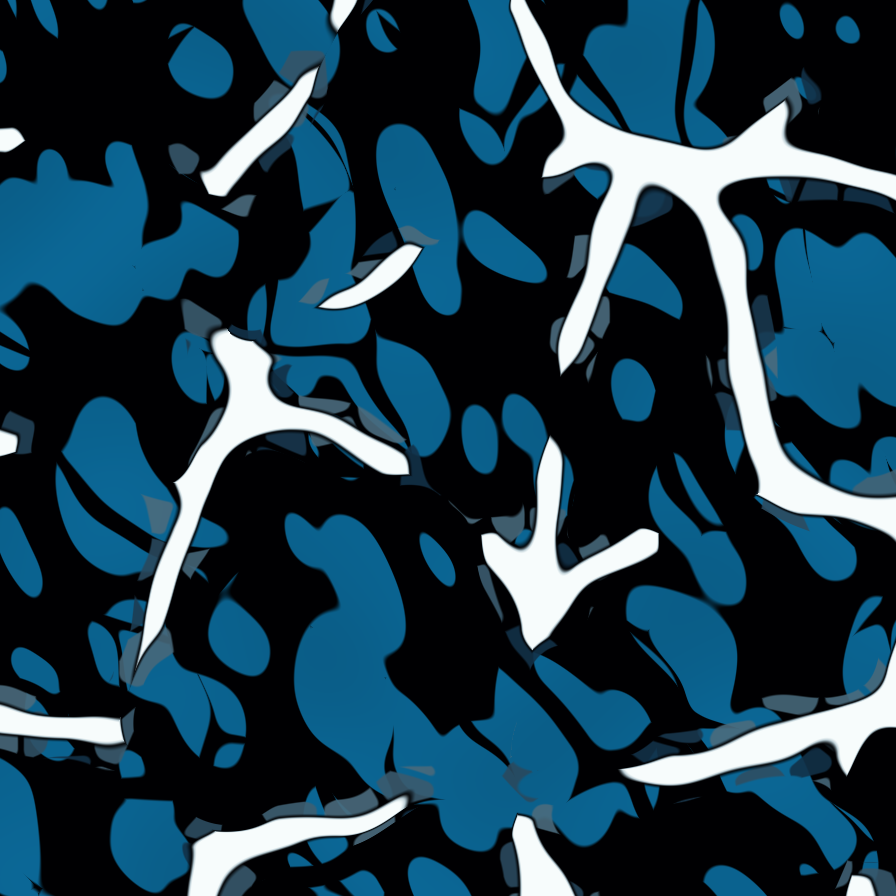
Give the GLSL for this pattern, as a Shadertoy shader.

```glsl
const vec3 BLACK = vec3(0.0, 0.0, 0.006);
const vec3 BLUE  = vec3(0.04, 0.385, 0.56);
const vec3 NAVY  = vec3(0.07, 0.19, 0.28);
const vec3 SLATE = vec3(0.29, 0.42, 0.49);
const vec3 PALE  = vec3(0.65, 0.74, 0.78);
const vec3 WHITE = vec3(0.97, 0.99, 0.99);

vec2 hash22(vec2 p) {
    vec3 q = fract(p.xyx * vec3(0.1031, 0.1030, 0.0973));
    q += dot(q, q.yzx + 33.33);
    return fract((q.xx + q.yz) * q.zy);
}

// Layered sines, roughly -1 to 1
float waves(vec2 p) {
    float a = sin(p.x + 1.4 * sin(0.8 * p.y + 0.5));
    float b = sin(1.2 * p.y + 1.7 * sin(0.7 * p.x + 2.0));
    return 0.5 * (a + b);
}

vec2 warp(vec2 p, float frequency, float amount) {
    vec2 q = p * frequency;
    return p + amount * vec2(waves(q), waves(q.yx + 4.0));
}

float smoothMin(float a, float b, float k) {
    float h = max(k - abs(a - b), 0.0) / k;
    return min(a, b) - 0.25 * k * h * h;
}

vec2 cellPoint(vec2 cell, float jitter) {
    return 0.5 + jitter * (hash22(cell + 50.0) - 0.5);
}

// x: rounded distance to the cell border, y: random value of the cell
vec2 cellBorder(vec2 p, float jitter, float rounding) {
    vec2 base = floor(p), f = p - base;
    vec2 nearestCell = vec2(0.0), nearest = vec2(0.0);
    float best = 9.0;
    for (int j = -1; j <= 1; j++)
    for (int i = -1; i <= 1; i++) {
        vec2 cell = vec2(i, j);
        vec2 r = cell + cellPoint(base + cell, jitter) - f;
        float d = dot(r, r);
        if (d < best) { best = d; nearest = r; nearestCell = cell; }
    }
    float border = 1.0;
    for (int j = -2; j <= 2; j++)
    for (int i = -2; i <= 2; i++) {
        if (i == 0 && j == 0) continue;
        vec2 cell = nearestCell + vec2(i, j);
        vec2 r = cell + cellPoint(base + cell, jitter) - f;
        float d = dot(0.5 * (r + nearest), normalize(r - nearest));
        border = smoothMin(border, d, rounding);
    }
    return vec2(border, hash22(base + nearestCell + 91.0).y);
}

// Discs of random radius that flow together; negative inside
float mergedBlobs(vec2 p, float swell) {
    vec2 base = floor(p), f = p - base;
    float sum = 0.0;
    for (int j = -1; j <= 1; j++)
    for (int i = -1; i <= 1; i++) {
        vec2 cell = vec2(i, j);
        float radius = mix(0.12, 0.56, hash22(base + cell + 17.0).x) + swell;
        float d = length(cell + cellPoint(base + cell, 0.85) - f) - radius;
        sum += exp(-10.0 * d);
    }
    return -0.1 * log(sum);
}

// Branches that taper off where the width wave is low
float veinDistance(vec2 p, float scale) {
    vec2 q = warp(warp(p, 11.0, 0.028), 31.0, 0.006);
    float border = cellBorder(q * scale + vec2(3.3, 7.6), 0.9, 0.12).x;
    float strength = smoothstep(-0.8, 0.0, waves(p * 17.0 + 2.0));
    float halfWidth = mix(-0.08, 0.043, strength) + 0.008 * waves(p * 45.0);
    return (border - halfWidth) / scale;
}

// Slanted grains, split by thin gaps
float grainDistance(vec2 p) {
    vec2 q = warp(warp(p, 14.0, 0.022), 38.0, 0.006);
    vec2 slant = vec2(dot(q, vec2(0.89, 0.45)), dot(q, vec2(-0.45, 0.89)));
    float blobs = mergedBlobs(slant * vec2(12.0, 6.5), 0.07 * waves(p * 9.0 + 1.0));
    float gap = mix(-0.03, 0.085, smoothstep(-0.6, 0.6, waves(p * 13.0 + 5.0)));
    float split = gap - cellBorder(slant * vec2(9.0, 5.5) + 20.0, 0.9, 0.12).x;
    return max(blobs / 9.0, split / 7.0);
}

float fill(float d, float soft) {
    return 1.0 - smoothstep(-soft, soft, d);
}

void mainImage(out vec4 fragColor, in vec2 fragCoord) {
    vec2 p = fragCoord / iResolution.y;
    float soft = max(1.0 / iResolution.y, 0.0014);
    float vein = veinDistance(p, 3.0);

    // Blue grains on black
    vec3 blue = BLUE * (1.0 + 0.05 * waves(p * 16.0));
    vec3 color = mix(BLACK, blue, fill(grainDistance(p), soft));

    // Muted shards beside the veins
    vec2 shard = cellBorder(warp(p, 20.0, 0.012) * 20.0, 0.9, 0.15);
    float reach = 0.021 + 0.007 * waves(p * 37.0);
    float shardMask = fill(max((0.07 - shard.x) / 20.0, vein - reach), soft);
    vec3 shardColor = mix(NAVY, SLATE, smoothstep(0.62, 0.9, shard.y));
    color = mix(color, shardColor, 0.9 * shardMask * step(0.58, shard.y));

    // Dark rim, then white veins with a pale edge
    color = mix(BLACK, color, smoothstep(0.0, 0.005, vein));
    vec3 veinColor = mix(PALE, WHITE, smoothstep(0.0, 0.003, -vein));
    color = mix(color, veinColor, fill(vein, soft));

    fragColor = vec4(color, 1.0);
}
```
